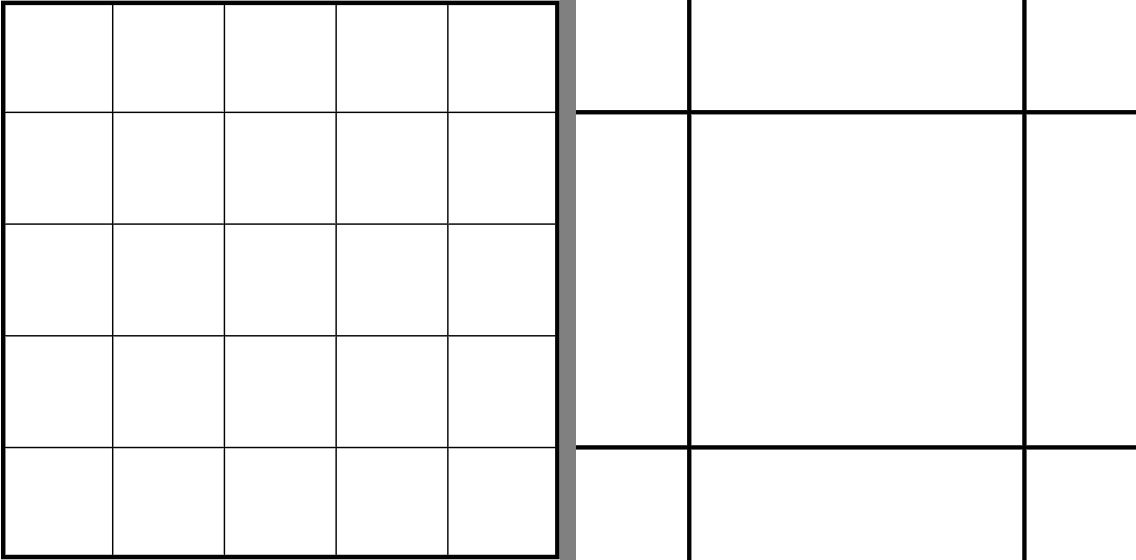
Left, the full canvas; right, a detail of the centre.
A Shadertoy shader for this pattern:

```glsl
// Draws a five by five grid of thin black lines inside a heavier square frame.

const float CELLS = 5.0;
const float PITCH = 0.1995;
const float LINE_WIDTH = 0.0026;
const float FRAME_WIDTH = 0.0080;
const vec2 GRID_CENTER = vec2(0.5005, 0.5001);
const vec3 PAPER = vec3(1.0);
const vec3 INK = vec3(0.01);

// Antialiased coverage of a shape from its signed distance
float coverage(float dist, float pixel) {
    return clamp(0.5 - dist / pixel, 0.0, 1.0);
}

// Signed distance to a centered square
float squareDistance(vec2 p, float halfSize) {
    vec2 q = abs(p) - halfSize;
    return length(max(q, 0.0)) + min(max(q.x, q.y), 0.0);
}

// Signed distance to the strokes between repeated cells
float gridDistance(vec2 p, float pitch, float width) {
    vec2 toEdge = pitch * (0.5 - abs(fract(p / pitch + 0.5) - 0.5));
    return min(toEdge.x, toEdge.y) - 0.5 * width;
}

void mainImage(out vec4 fragColor, in vec2 fragCoord) {
    float canvas = min(iResolution.x, iResolution.y);
    float pixel = 1.0 / canvas;
    vec2 p = (fragCoord - 0.5 * iResolution.xy) / canvas + 0.5 - GRID_CENTER;

    // Frame stroke lies just inside the outer cell edges
    float outer = squareDistance(p, 0.5 * CELLS * PITCH);
    float frame = abs(outer + 0.5 * FRAME_WIDTH) - 0.5 * FRAME_WIDTH;

    // Inner rules are clipped to the square
    float rules = max(gridDistance(p, PITCH, LINE_WIDTH), outer);

    float ink = coverage(min(frame, rules), pixel);
    fragColor = vec4(mix(PAPER, INK, ink), 1.0);
}
```
